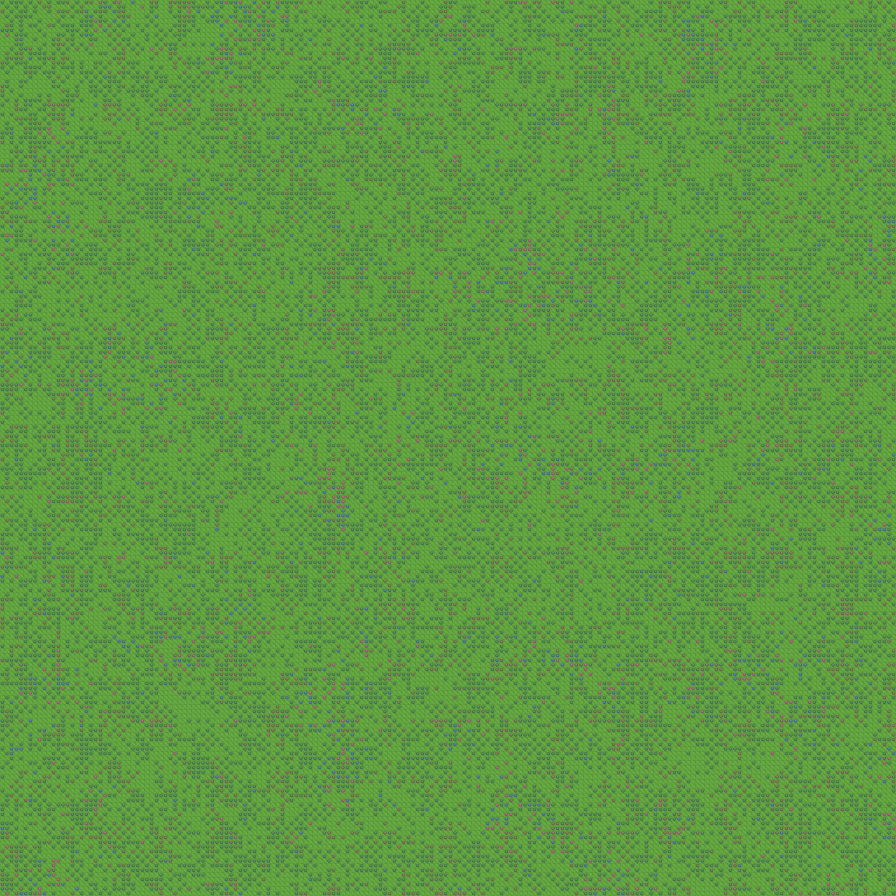
This texture is drawn by a Shadertoy shader. Its source:

```glsl
#define CELLS 192.0
#define PATCH_SIZE 11.0
#define REPEAT 12.0
#define DOT_LEVEL 0.03
#define DOT_HALF 0.34
#define RED_SHARE 0.24
#define GREEN vec3(0.392, 0.655, 0.245)
#define SEAM vec3(0.355, 0.585, 0.255)
#define TEAL vec3(0.300, 0.495, 0.315)
#define RED vec3(0.455, 0.435, 0.315)
#define BLUE vec3(0.290, 0.450, 0.570)
#define PINK vec3(0.590, 0.390, 0.430)

const float TAU = 6.2831853;

vec2 hash2(vec2 p) {
    vec3 q = fract(vec3(p.xyx) * vec3(0.1031, 0.1030, 0.0973));
    q += dot(q, q.yzx + 33.33);
    return fract((q.xx + q.yz) * q.zy);
}

float gradientNoise(vec2 p) {
    vec2 corner = floor(p), f = fract(p);
    vec2 u = f * f * f * (f * (f * 6.0 - 15.0) + 10.0);
    vec4 v;
    for (int i = 0; i < 4; i++) {
        vec2 o = vec2(i & 1, i >> 1);
        float angle = TAU * hash2(corner + o).x;
        v[i] = dot(vec2(cos(angle), sin(angle)), f - o);
    }
    return mix(mix(v.x, v.y, u.x), mix(v.z, v.w, u.x), u.y);
}

float roundedBox(vec2 p, vec2 halfSize, float radius) {
    vec2 q = abs(p) - halfSize + radius;
    return length(max(q, 0.0)) + min(max(q.x, q.y), 0.0) - radius;
}

// Chooses whether a cell holds a dot, and its colour
vec4 dotInCell(vec2 cell) {
    vec2 p = (cell + 0.5) / PATCH_SIZE;
    float patches = gradientNoise(p) + 0.6 * gradientNoise(p * 2.1 + 17.0);
    float clusters = gradientNoise(p * 0.55 + 41.0) + 0.6 * gradientNoise(p * 1.3 + 73.0);
    vec2 wave = cos(TAU * cell / REPEAT);
    float checker = mod(cell.x + cell.y, 2.0) * 2.0 - 1.0;
    vec2 chance = hash2(cell + 211.0), pick = hash2(cell + 503.0);

    float score = 0.40 * patches + 0.10 * wave.x * wave.y + 0.20 * checker
                + 0.12 * clusters + chance.x - 0.5;
    float redChance = RED_SHARE * (1.0 + 0.5 * wave.x + 0.5 * wave.y);
    vec3 color = chance.y < redChance ? RED : TEAL;

    // Blue and pink gather in loose clusters
    float accent = smoothstep(0.0, 0.75, clusters) * 0.50 + 0.03;
    if (pick.x < accent) color = pick.y < 0.5 ? BLUE : PINK;
    return vec4(color, step(DOT_LEVEL, score));
}

void mainImage(out vec4 fragColor, in vec2 fragCoord) {
    vec2 grid = fragCoord / iResolution.y * CELLS;
    vec2 cell = floor(grid), local = fract(grid) - 0.5;
    float soft = 0.5 * CELLS / iResolution.y;

    // Green ground with fine seams and a diagonal weave
    float edge = max(abs(local.x), abs(local.y));
    float seam = smoothstep(0.40 - soft, 0.40 + soft, edge);
    vec3 color = mix(GREEN, SEAM, 0.8 * seam);
    color += 0.026 * sin(TAU * (local.x + local.y));

    // Round dots with a dark lower rim and a light upper core
    vec4 bead = dotInCell(cell);
    float d = roundedBox(local, vec2(DOT_HALF + 0.03, DOT_HALF), 0.30);
    float cover = bead.a * (1.0 - smoothstep(-soft, soft, d));
    float rim = smoothstep(-0.16 - soft, -0.16 + soft, d);
    float shine = 1.0 - smoothstep(0.0, 0.2 + soft, length(local - vec2(0.0, 0.1)));
    vec3 beadColor = bead.rgb * (1.0 - 0.10 * rim + 0.12 * local.y) + 0.09 * shine;
    color = mix(color, beadColor, cover);

    fragColor = vec4(color, 1.0);
}
```
